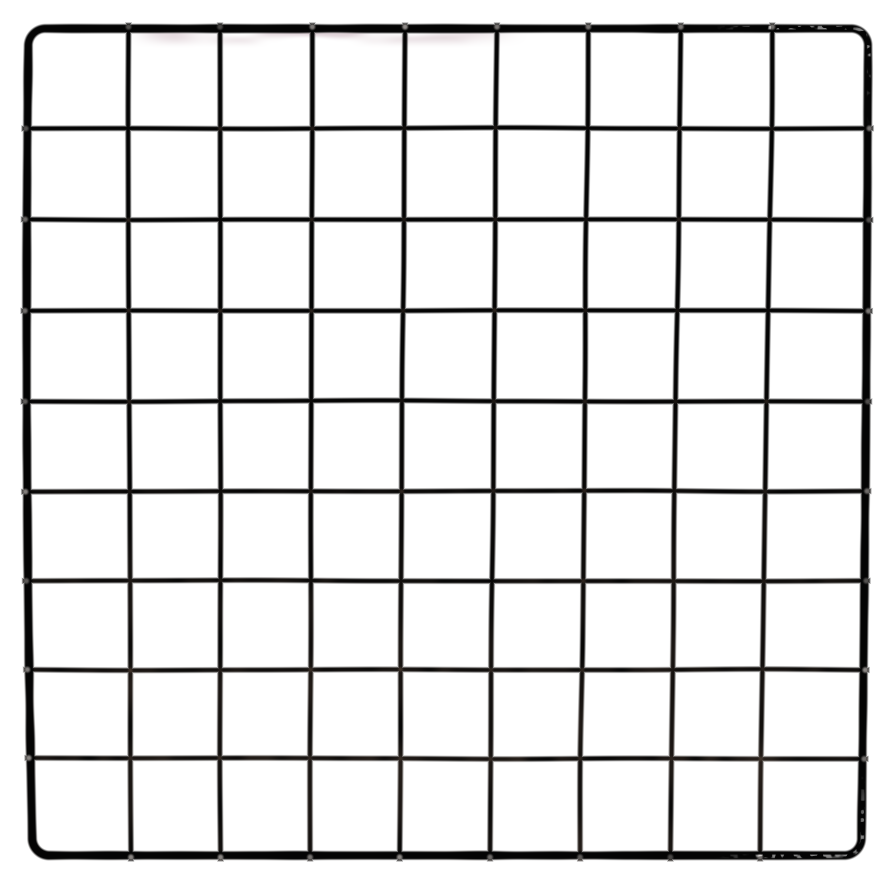
This pattern is drawn by a Shadertoy shader. Its source:

```glsl
float hash(vec2 p) {
    vec3 q = fract(vec3(p.xyx) * 0.1031);
    q += dot(q, q.yzx + 33.33);
    return fract((q.x + q.y) * q.z);
}

float noise(vec2 p) {
    vec2 i = floor(p), f = fract(p);
    f = f * f * (3.0 - 2.0 * f);
    return mix(mix(hash(i), hash(i + vec2(1, 0)), f.x),
               mix(hash(i + vec2(0, 1)), hash(i + vec2(1, 1)), f.x), f.y);
}

float roundedBox(vec2 p, vec2 halfSize, float radius) {
    vec2 q = abs(p) - halfSize + radius;
    return length(max(q, 0.0)) + min(max(q.x, q.y), 0.0) - radius;
}

// Slight bend of a wire along its length
float bend(float along, float id) {
    return (noise(vec2(along * 7.0, id * 9.7 + 3.0)) - 0.5) * 0.0018;
}

void mainImage(out vec4 fragColor, in vec2 fragCoord) {
    // Height units, with y running downward
    vec2 p = vec2(fragCoord.x, iResolution.y - fragCoord.y) / iResolution.y;
    float soft = max(0.0017, 0.8 / iResolution.y);
    float t = clamp((p.y - 0.0315) / 0.932, 0.0, 1.0);
    float bow = t * (1.0 - t);

    // Outer frame, narrowing toward the bottom
    float left = mix(0.0322, 0.0367, t) - 0.0165 * bow;
    float right = mix(0.9775, 0.9698, t) + 0.005 * bow;
    vec2 center = vec2(left + right, 0.0322 + 0.9633) * 0.5;
    vec2 halfSize = vec2(right - left, 0.9633 - 0.0322) * 0.5;
    float box = roundedBox(p - center, halfSize, 0.019);
    float frame = abs(box) - 0.0047 - 0.0008 * (noise(p * 24.0) - 0.5);

    // Eight upright wires, fanning outward at the top
    float startX = mix(0.1444, 0.1470, t);
    float stepX = mix(0.1037, 0.1012, t);
    float column = clamp(round((p.x - startX) / stepX), 0.0, 7.0);
    float upright = abs(p.x - startX - column * stepX - bend(p.y, column));

    // Eight cross wires, closing up toward the bottom
    float row = clamp(round((p.y - 0.1444) / 0.1014), 0.0, 7.0);
    float rowY = 0.1444 + row * (0.10315 - 0.00025 * row);
    float crosswire = abs(p.y - rowY - bend(p.x, row + 20.0));

    float wires = min(upright - 0.0027, crosswire - 0.0026);
    wires = max(wires, box - 0.0062);
    float ink = 1.0 - smoothstep(-soft, soft, min(frame, wires));

    // Uneven black coating, browner on the lower wires
    float inFrame = 1.0 - smoothstep(-soft, soft, frame);
    float brown = smoothstep(0.35, 0.9, p.y) * noise(p * vec2(60, 22)) * (1.0 - inFrame);
    vec3 coat = vec3(0.015) + vec3(0.14, 0.11, 0.09) * brown;

    // Dull welds at the crossings and brighter ones on the frame
    float joint = 1.0 - smoothstep(0.0005, 0.0045, length(vec2(upright, crosswire)));
    coat += vec3(0.15, 0.12, 0.10) * joint * hash(vec2(column, row));
    float weld = length(vec2(min(upright, crosswire), box - 0.002));
    float weldTone = 0.25 + 0.3 * hash(vec2(column + 11.0, row + 5.0));
    coat += weldTone * (1.0 - smoothstep(0.001, 0.005, weld)) * vec3(1.0, 0.97, 0.95);

    // Chips and a faint glint along the frame's right-hand ends
    float rim = 1.0 - smoothstep(0.0008, 0.003, abs(box - 0.001));
    float rightEnd = smoothstep(0.8, 0.87, p.x) * smoothstep(0.35, 0.45, abs(p.y - 0.5));
    coat += 0.5 * rim * rightEnd * smoothstep(0.58, 0.85, noise(p * 210.0));

    // White ground with pale smudges beneath the top bar
    float smudge = smoothstep(0.034, 0.038, p.y) * (1.0 - smoothstep(0.038, 0.055, p.y));
    smudge *= smoothstep(0.14, 0.2, p.x) * (1.0 - smoothstep(0.5, 0.6, p.x));
    smudge *= smoothstep(0.3, 0.8, noise(p * vec2(26, 60)));
    vec3 ground = vec3(1.0) - vec3(0.12, 0.17, 0.15) * smudge;

    fragColor = vec4(mix(ground, coat, ink), 1.0);
}
```
